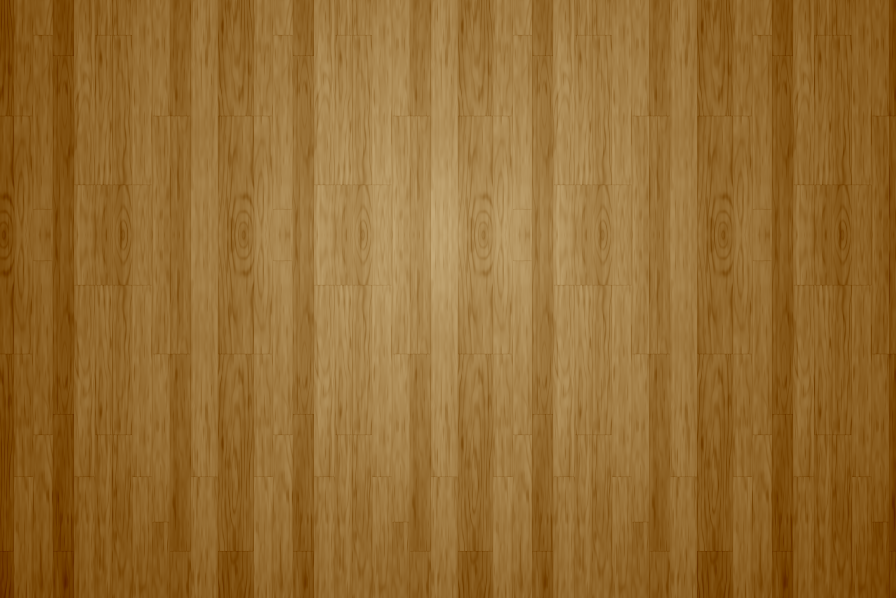
Give the GLSL for this texture, as a Shadertoy shader.

```glsl
// Layout, in units of canvas height
const float PERIOD = 0.401;       // width of one group of planks
const float ORIGIN = 0.1235;      // left edge of the first full group
const float MIRROR_Y = 0.607;     // boards mirror about this height
const float JOINT_WIDTH = 0.0007;
const float RING_SPACING = 0.0068;
const float KNOT_REACH = 0.026;   // how far a knot bends the grain

// Shading, along the ramp from dark to light wood
const vec3 DARK_WOOD = vec3(0.48, 0.29, 0.04);
const vec3 LIGHT_WOOD = vec3(0.69, 0.56, 0.35);
const float GLOW = 1.20;
const float FALLOFF = 1.32;
const float TONE_CONTRAST = 1.15;
const float RING_DEPTH = 0.36;
const float GRAIN_DEPTH = 0.55;
const float FLECK_DEPTH = 0.22;
const float SEAM_DEPTH = 0.17;

// Planks in one group: edges as fractions, tones, and butt joint heights
const int PLANKS = 11;
const float EDGES[12] = float[](0.0, 0.088, 0.161, 0.244, 0.327, 0.40,
                                0.488, 0.60, 0.75, 0.83, 0.912, 1.0);
const float TONES[11] = float[](0.10, 0.05, 0.0, 0.07, 0.02, -0.12,
                                0.13, -0.15, 0.10, 0.06, -0.19);
const vec2 JOINTS[11] = vec2[](
    vec2(0.084, 0.404), vec2(0.084, 0.334), vec2(0.084, 0.334),
    vec2(0.084, 0.404), vec2(0.199, 0.480), vec2(0.199, 0.529),
    vec2(0.404, 0.700), vec2(0.199, 0.529), vec2(0.199, 0.404),
    vec2(0.043, 0.334), vec2(0.300, 0.529));

float hash(vec2 p) {
    return fract(sin(dot(p, vec2(127.1, 311.7))) * 43758.5453);
}

float noise(vec2 p) {
    vec2 i = floor(p), f = fract(p);
    f = f * f * (3.0 - 2.0 * f);
    return mix(mix(hash(i), hash(i + vec2(1, 0)), f.x),
               mix(hash(i + vec2(0, 1)), hash(i + vec2(1, 1)), f.x), f.y);
}

// Growth rings: closed loops near the centre, opening into upright lines
float growthRings(vec2 p, vec2 centre, float slope, float knot, float seed) {
    vec2 d = p - centre;
    float reach = mix(0.05, KNOT_REACH, knot);
    d.y = reach * tanh(d.y * slope / reach);
    float warp = noise(p * vec2(60.0, 9.0) + seed) - 0.5;
    warp += 0.4 * (noise(p * vec2(130.0, 30.0) + seed) - 0.5);
    float r = length(d) + warp * mix(0.010, 0.006, knot);
    float line = pow(0.5 + 0.5 * sin(6.2832 * r / RING_SPACING), 4.0);
    float patchy = 0.15 + 0.85 * noise(p * vec2(90.0, 12.0) + seed + 31.0);
    float core = knot * exp(-dot(d, d) / 0.00003);
    return line * patchy + 0.8 * core;
}

// Long streaks, fine pores and broad clouding
float woodGrain(vec2 p, float seed) {
    float streaks = noise(p * vec2(290.0, 6.0) + seed);
    float pores = noise(p * vec2(340.0, 60.0) + seed * 1.7);
    float clouds = noise(p * vec2(55.0, 8.0) + seed * 2.3);
    return 0.35 * streaks + 0.33 * pores + 0.32 * clouds - 0.5;
}

// Sparse short dark dashes
float flecks(vec2 p, float seed) {
    return smoothstep(0.72, 0.95, noise(p * vec2(310.0, 28.0) + seed * 3.1));
}

float seamLine(float dist, float pixel) {
    return 1.0 - smoothstep(JOINT_WIDTH - 0.5 * pixel, JOINT_WIDTH + 0.7 * pixel, dist);
}

void mainImage(out vec4 fragColor, in vec2 fragCoord) {
    float pixel = 1.0 / iResolution.y;
    vec2 uv = fragCoord * pixel;
    float aspect = iResolution.x * pixel;

    // Repeat across, mirror vertically
    float u = fract((uv.x - ORIGIN) / PERIOD);
    vec2 p = vec2(u * PERIOD, abs(uv.y - MIRROR_Y));

    // Find the plank and the board along it
    int plank = 0;
    for (int i = 1; i < PLANKS; i++) {
        if (u >= EDGES[i]) plank = i;
    }
    vec2 joint = JOINTS[plank];
    float board = step(joint.x, p.y) + step(joint.y, p.y);
    vec2 id = vec2(float(plank), board);
    float seed = 40.0 * hash(id + 3.0);

    // Knots sit on the mirror line of two planks
    bool knotPlank = plank == 2 || plank == 7;
    float knot = knotPlank && board < 0.5 ? 1.0 : 0.0;
    float middle = mix(EDGES[plank], EDGES[plank + 1], 0.35 + 0.3 * hash(id + 7.0));
    float along = mix(joint.x, joint.y, hash(id + 11.0)) + 0.2 * (board - 1.0);
    vec2 centre = vec2(middle * PERIOD, along);
    if (knot > 0.5) centre = vec2((plank == 2 ? 0.202 : 0.709) * PERIOD, 0.0);
    float slope = mix(0.085, 0.40, knot);
    float ringStrength = knotPlank ? 1.0 : 0.2 + 0.55 * hash(id + 17.0);

    // Soft pool of light
    float shade = GLOW - FALLOFF * length(uv - vec2(0.5 * aspect, MIRROR_Y));

    // Wood tone and figure
    shade += TONE_CONTRAST * TONES[plank] + 0.12 * (hash(id + 23.0) - 0.5);
    shade += GRAIN_DEPTH * woodGrain(p, seed) - FLECK_DEPTH * flecks(p, seed);
    shade -= RING_DEPTH * ringStrength * growthRings(p, centre, slope, knot, seed);

    // Seams between planks and at board ends
    float side = min(u - EDGES[plank], EDGES[plank + 1] - u) * PERIOD;
    float end = min(abs(p.y - joint.x), abs(p.y - joint.y));
    shade -= SEAM_DEPTH * max(0.7 * seamLine(side, pixel), seamLine(end, pixel));

    fragColor = vec4(clamp(mix(DARK_WOOD, LIGHT_WOOD, shade), 0.0, 1.0), 1.0);
}
```
